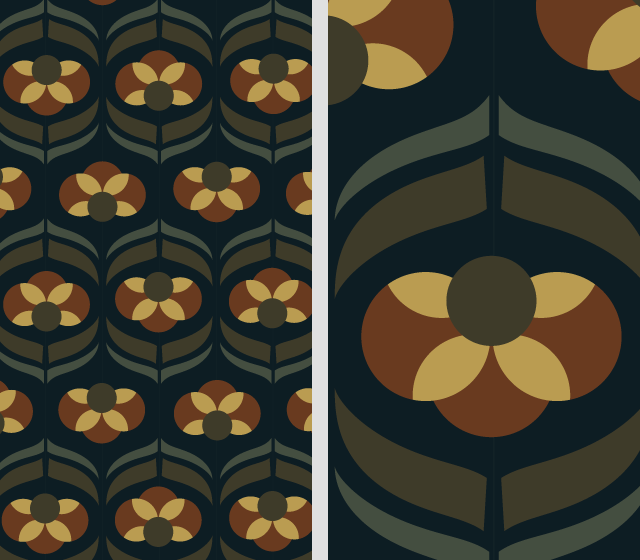
Left, the full canvas; right, a detail of the centre.
Reproduce this pattern procedurally as a WebGL 1 fragment shader.

```glsl
precision highp float;
// Retro ogee wallpaper: three-lobed flowers, alternately flipped, between paired curved leaves.

uniform vec2 u_resolution;

const float CANVAS_HEIGHT = 7.68;           // pattern units from bottom to top
const vec2 ORIGIN = vec2(2.185, 3.55);      // centre of the middle flower
const vec2 LATTICE = vec2(0.78, 1.505);     // half column and row spacing
const float LEAF_REACH = 0.728;             // outer end of every leaf

const vec3 NIGHT = vec3(0.050, 0.112, 0.138);
const vec3 STEM = vec3(0.075, 0.140, 0.155);
const vec3 SAGE = vec3(0.268, 0.305, 0.252);
const vec3 OLIVE = vec3(0.245, 0.230, 0.160);
const vec3 RUST = vec3(0.412, 0.228, 0.122);
const vec3 GOLD = vec3(0.730, 0.612, 0.318);

vec2 hash22(vec2 p) {
    vec3 h = fract(p.xyx * vec3(0.1031, 0.1030, 0.0973) + 0.37);
    h += dot(h, h.yzx + 33.33);
    return fract((h.xx + h.yz) * h.zy);
}

bool inDisc(vec2 p, vec2 centre, float radius) {
    return distance(p, centre) < radius;
}

// Height of a leaf edge: rounded at its outer end, flared towards the stem.
float leafEdge(float x, float base, float rise, float power, float flare) {
    float t = x / LEAF_REACH;
    return base + rise * pow(max(1.0 - t * t, 0.0), power) + flare * exp(-x / 0.09);
}

bool between(float y, float low, float high) {
    return y > low && y < high;
}

// Leaves mirror about the stem and about the flower they enclose.
vec3 paintLeaves(vec3 colour, vec2 p) {
    vec2 cell = LATTICE * 2.0;
    vec2 q = abs(p - cell * floor(p / cell + 0.5));
    if (min(q.x, LATTICE.x - q.x) < 0.003) colour = STEM;
    if (q.x > LEAF_REACH) return colour;

    float sageLow = leafEdge(q.x, 0.56, 0.33, 0.7, 0.08);
    float sageHigh = leafEdge(q.x, 0.56, 0.45, 0.5, 0.16);
    if (q.x > 0.022 && between(q.y, sageLow, sageHigh)) colour = SAGE;

    float oliveLow = leafEdge(q.x, 0.20, 0.36, 0.7, 0.08);
    float oliveHigh = leafEdge(q.x, 0.20, 0.60, 0.4, 0.10);
    float oliveInner = 0.033 + 0.06 * (q.y - 0.62);
    if (q.x > oliveInner && between(q.y, oliveLow, oliveHigh)) colour = OLIVE;
    return colour;
}

// Flower with its heart below and its single lobe above.
vec3 paintFlower(vec3 colour, vec2 p) {
    vec2 q = vec2(abs(p.x), p.y);
    bool sideLobe = inDisc(q, vec2(0.300, 0.0), 0.295);
    bool crownLobe = inDisc(q, vec2(0.0, 0.165), 0.295);
    bool innerPetal = inDisc(q, vec2(0.080, 0.270), 0.280);
    bool outerPetal = inDisc(q, vec2(0.227, -0.360), 0.275);

    if (sideLobe || crownLobe) colour = RUST;
    if (sideLobe && (innerPetal || outerPetal)) colour = GOLD;
    if (inDisc(q, vec2(0.0, -0.163), 0.206)) colour = OLIVE;
    return colour;
}

// Staggered rows, with the flip alternating along the diagonals.
vec3 paintFlowers(vec3 colour, vec2 p) {
    float row = floor(p.y / LATTICE.y + 0.5);
    float shift = mod(row, 2.0);
    float column = 2.0 * floor((p.x / LATTICE.x - shift) * 0.5 + 0.5) + shift;
    float upright = mod((column - row) * 0.5, 2.0) > 0.5 ? 1.0 : -1.0;

    vec2 wander = (hash22(vec2(column, row) + 20.0) - 0.5) * vec2(0.03, 0.06);
    vec2 q = p - vec2(column, row) * LATTICE - wander;
    q.y = (q.y + 0.02 * upright) * upright;
    return paintFlower(colour, q);
}

vec3 paintPattern(vec2 p) {
    return paintFlowers(paintLeaves(NIGHT, p), p);
}

void main() {
    // Average a 4 by 4 grid of samples for smooth edges.
    vec3 sum = vec3(0.0);
    for (int i = 0; i < 4; i++) {
        for (int j = 0; j < 4; j++) {
            vec2 offset = (vec2(float(i), float(j)) - 1.5) / 4.0;
            vec2 p = (gl_FragCoord.xy + offset) / u_resolution.y * CANVAS_HEIGHT;
            sum += paintPattern(p - ORIGIN);
        }
    }
    gl_FragColor = vec4(sum / 16.0, 1.0);
}
```
